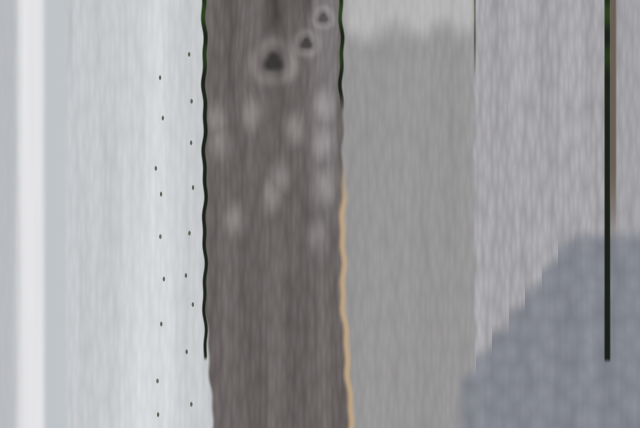
A WebGL 2 fragment shader for this texture:

```glsl
#version 300 es
// Weathered plank fence: five upright boards with gaps, knots, nail holes and a cool shadow.
precision highp float;

uniform vec2 u_resolution;
out vec4 fragColor;

// Layout: canvas is 1.5 wide and 1 high
const float ASPECT = 1.5;
const int BOARDS = 5;
const float BOARD_LEFT[BOARDS] = float[](0.0, 0.480, 0.803, 1.113, 1.432);
const vec3 BOARD_COLOR[BOARDS] = vec3[](
  vec3(0.76, 0.77, 0.78), vec3(0.405, 0.385, 0.38), vec3(0.59, 0.585, 0.585),
  vec3(0.645, 0.64, 0.655), vec3(0.63, 0.63, 0.645));
const float GRAIN_AMOUNT[BOARDS] = float[](0.020, 0.028, 0.010, 0.024, 0.020);
const float FIBRE_AMOUNT[BOARDS] = float[](0.04, 0.06, 0.04, 0.08, 0.06);
const int KNOTS = 3;
const vec3 KNOT[KNOTS] = vec3[](  // centre, radius
  vec3(0.641, 0.854, 0.024), vec3(0.718, 0.898, 0.014), vec3(0.758, 0.958, 0.012));
const int HOLES = 18;
const float HOLE_SIZE = 0.0055;

const vec3 WHITEWASH = vec3(0.90, 0.90, 0.91);
const vec3 PALE_BAND = vec3(0.75, 0.77, 0.79);
const vec3 GAP_COLOR = vec3(0.11, 0.13, 0.10);
const vec3 MOSS = vec3(0.18, 0.26, 0.13);
const vec3 KNOT_COLOR = vec3(0.21, 0.20, 0.20);
const vec3 RAW_WOOD = vec3(0.77, 0.66, 0.52);
const vec3 BROWN_EDGE = vec3(0.42, 0.37, 0.33);
const vec3 SHADOW = vec3(0.49, 0.505, 0.54);

vec2 hash2(vec2 p) {
  vec3 q = fract(p.xyx * vec3(0.1031, 0.1030, 0.0973));
  q += dot(q, q.yzx + 33.33);
  return fract((q.xx + q.yz) * q.zy);
}

// Cellular noise: distance to the nearest scattered point
float cells(vec2 p) {
  float nearest = 2.0;
  for (int j = -1; j <= 1; j++)
    for (int i = -1; i <= 1; i++) {
      vec2 id = floor(p) + vec2(i, j);
      nearest = min(nearest, length(id + hash2(id) - p));
    }
  return nearest;
}

// Layered sines, stretched along the boards
float grain(vec2 p) {
  float sum = 0.0, freq = 42.0;
  for (int i = 0; i < 6; i++) {
    float k = float(i);
    sum += sin(p.x * freq + 1.8 * sin(p.y * (2.0 + k) + p.x * 9.0 + k * 2.1)) / (1.0 + 0.4 * k);
    freq *= 1.63;
  }
  return sum * 0.5;
}

// Soft-edged interval
float band(float x, float lo, float hi, float soft) {
  return smoothstep(lo - soft, lo + soft, x) * (1.0 - smoothstep(hi - soft, hi + soft, x));
}

void main() {
  vec2 p = gl_FragCoord.xy / u_resolution * vec2(ASPECT, 1.0);
  float soft = max(0.0025, 1.0 / u_resolution.y);
  float wobble = 0.002 * sin(p.y * 37.0) + 0.0015 * sin(p.y * 83.0 + 1.0);

  // Boards, with a slight lean towards the foot
  float lean = 0.018 * smoothstep(0.35, 0.0, p.y);
  vec3 color = BOARD_COLOR[0];
  float grainAmount = GRAIN_AMOUNT[0], fibreAmount = FIBRE_AMOUNT[0];
  for (int i = 1; i < BOARDS; i++) {
    float shift = i < 3 ? lean : 0.0;
    float on = smoothstep(-2.0 * soft, 2.0 * soft, p.x - BOARD_LEFT[i] - shift - wobble);
    color = mix(color, BOARD_COLOR[i], on);
    grainAmount = mix(grainAmount, GRAIN_AMOUNT[i], on);
    fibreAmount = mix(fibreAmount, FIBRE_AMOUNT[i], on);
  }
  float pale = 1.0 - smoothstep(0.47, 0.48, p.x - lean);
  float dark = band(p.x - lean, 0.485, 0.795, 0.005);

  // Tones within boards: pale board centre, worn top, bluish stain
  color += 0.055 * pale * band(p.x, 0.29, 0.43, 0.08) + 0.02 * pale * (1.0 - p.y);
  float wornTop = smoothstep(0.89, 0.97, p.y + 0.05 * cells(p * vec2(14.0, 5.0)) - 0.02);
  color += 0.12 * wornTop * band(p.x, 0.81, 1.11, 0.015);
  color += vec3(0.06, 0.065, 0.075) * dark * band(p.x, 0.73, 0.79, 0.025) * smoothstep(0.35, 0.7, p.y);
  color += 0.13 * dark * smoothstep(0.45, 0.0, cells(p * vec2(12.0, 7.0))) * band(p.y, 0.42, 0.85, 0.08);

  // Grain bends around knots; fibres are stretched cells
  vec2 bent = p;
  for (int i = 0; i < KNOTS; i++) {
    vec2 d = (p - KNOT[i].xy) * vec2(1.0, 0.55);
    bent.x -= d.x * exp(-dot(d, d) / (6.0 * KNOT[i].z * KNOT[i].z)) * 0.7;
  }
  color += grainAmount * grain(bent);
  color += fibreAmount * (0.45 - cells(bent * vec2(85.0, 16.0)));

  // Whitewashed strip and smooth pale band
  color = mix(color, vec3(0.70, 0.71, 0.73), 0.7 * (1.0 - smoothstep(0.02, 0.06, p.x)));
  color = mix(color, WHITEWASH + 0.01 * grain(p), band(p.x, 0.045, 0.105, 0.016));
  color = mix(color, PALE_BAND, band(p.x, 0.106, 0.155, 0.008));

  // Stepped cool shadow at the lower right
  float stepX = mix(floor(p.x * 26.0) / 26.0, p.x, 0.3);
  float shadowTop = min(0.10 + 1.34 * (stepX - 1.064), 0.45);
  float shade = smoothstep(0.025, -0.025, p.y - shadowTop) * smoothstep(1.055, 1.10, p.x);
  vec3 patches = SHADOW + 0.07 * (0.5 - cells(p * vec2(26.0, 19.0))) + 0.012 * grain(p);
  color = mix(color, patches, 0.88 * shade);

  // Knots with a pale halo and a streak above
  for (int i = 0; i < KNOTS; i++) {
    vec2 d = p - KNOT[i].xy;
    float r = length(d) / KNOT[i].z + 0.12 * sin(3.0 * atan(d.y, d.x));
    float strength = 0.9 - 0.2 * float(i);
    color += 0.07 * exp(-pow(r - 1.9, 2.0) * 2.5);
    color = mix(color, KNOT_COLOR, strength * (1.0 - smoothstep(0.45, 1.25, r)));
    color -= 0.08 * exp(-pow(d.x / KNOT[i].z, 2.0)) * smoothstep(0.03, 0.12, d.y);
  }

  // Nail holes in two loose columns of the pale board
  for (int i = 0; i < HOLES; i++) {
    vec2 h = hash2(vec2(i, 7.0));
    float column = i % 2 == 0 ? 0.375 : 0.442;
    vec2 centre = vec2(column + 0.022 * (h.x - 0.5), (float(i) + h.y) / float(HOLES) * 0.9);
    float d = length((p - centre) * vec2(1.3, 0.7));
    color = mix(color, GAP_COLOR * 2.2, 0.8 * (1.0 - smoothstep(0.3, 1.0, d / HOLE_SIZE)));
  }

  // Raw wood edge, gaps between boards, brown board side
  float rawX = p.x - 0.803 - lean - wobble;
  color = mix(color, RAW_WOOD, 0.85 * band(rawX, -0.006, 0.007, 0.006) * smoothstep(0.64, 0.50, p.y));
  vec3 gapColor = mix(GAP_COLOR, MOSS, smoothstep(0.72, 0.95, p.y) * (0.5 + 0.5 * sin(p.y * 60.0)));
  float gap = band(p.x - wobble, 0.474 + 0.004 * (1.0 - p.y), 0.484, soft) * smoothstep(0.155, 0.17, p.y);
  gap = max(gap, band(p.x - wobble, 0.796, 0.804, soft) * smoothstep(0.73, 0.79, p.y));
  gap = max(gap, 0.6 * band(p.x, 1.111, 1.115, soft) * smoothstep(0.80, 0.90, p.y));
  color = mix(color, BROWN_EDGE, band(p.x, 1.430, 1.444, 0.003) * smoothstep(0.38, 0.62, p.y));
  gap = max(gap, band(p.x, 1.417, 1.430, soft) * smoothstep(0.15, 0.165, p.y));
  color = mix(color, gapColor, gap);

  fragColor = vec4(clamp(color, 0.0, 1.0), 1.0);
}
```
